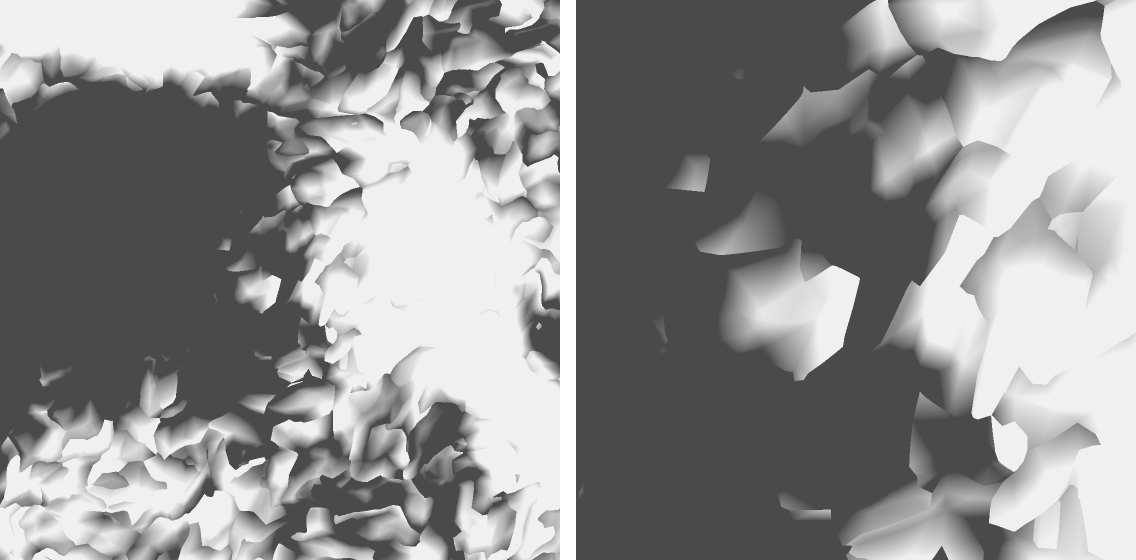
Left: the whole. Right: its middle third, enlarged.
Write a Shadertoy shader that draws this texture.

```glsl
// Grey flakes: broad dark and pale patches whose borders break into creased shards.
// Layered sines set the patches; cellular flakes, bent and shaded by triangular
// facets, are added. Clipping to two flat greys leaves shading only in between.

const float TAU = 6.2831853;
const vec3 DARK = vec3(0.29);
const vec3 PALE = vec3(0.94);

const float FLAKES = 16.5;         // flakes across the canvas
const float FACETS = 1.25;         // triangular facets per flake
const float KINK = 1.0;            // how far facets push flake borders
const float STRETCH = 1.25;        // flake elongation
const float GRAIN_ANGLE = 0.6;     // direction of elongation
const float BASE_TONE = 0.36;      // tone before relief, 0 dark to 1 pale
const float TONE_CURVE = 0.8;      // below 1 lightens the middle greys
const float PATCH_CONTRAST = 1.9;
const float FLAKE_CONTRAST = 0.75;
const float FACET_CONTRAST = 0.75;
const vec2 PATCH_CENTRE = vec2(0.19, 0.53);
const vec2 PATCH_PERIOD = vec2(1.40, 1.20);
const vec2 HOLLOW_CENTRE = vec2(0.98, 0.41);
const float HOLLOW_RADIUS = 0.085;
const vec2 CALM_CENTRE = vec2(0.26, 0.82);
const float CALM_RADIUS = 0.20;    // region with crisp, unbroken borders
const float DARK_LIMIT = -0.17;    // keeps the right corners mixed
const float PALE_LIMIT = 0.28;     // keeps the lower edge mixed
const float RIGHT_LIFT = 0.30;     // lightens the right edge
const int SAMPLES = 2;             // antialiasing samples per axis

vec2 hash2(vec2 p) {
    vec3 h = fract(p.xyx * vec3(0.1031, 0.1030, 0.0973));
    h += dot(h, h.yzx + 33.33);
    return fract((h.xx + h.yz) * h.zy);
}

// Two random heights joined by flat triangles, each from -0.5 to 0.5
vec2 facets(vec2 p) {
    p += 0.366 * (p.x + p.y);
    vec2 id = floor(p);
    vec2 f = p - id;
    vec2 side = f.x > f.y ? vec2(1.0, 0.0) : vec2(0.0, 1.0);
    float high = max(f.x, f.y);
    float low = min(f.x, f.y);
    return (1.0 - high) * hash2(id) + (high - low) * hash2(id + side)
         + low * hash2(id + 1.0) - 0.5;
}

// Offset from the nearest cell point in xy, random cell values in zw
vec4 cellular(vec2 p) {
    vec2 cell = floor(p);
    vec4 nearest = vec4(9.0);
    for (int j = -1; j <= 1; j++) {
        for (int i = -1; i <= 1; i++) {
            vec2 id = cell + vec2(i, j);
            vec2 offset = p - id - hash2(id + 40.0);
            if (dot(offset, offset) < dot(nearest.xy, nearest.xy)) {
                nearest = vec4(offset, hash2(id + 95.0));
            }
        }
    }
    return nearest;
}

// Broad patches: positive is pale, negative is dark
float patches(vec2 p) {
    p += 0.025 * sin(p.yx * vec2(13.0, 11.0) + vec2(0.4, 2.1));
    vec2 q = p;
    q.y += 0.6 * max(p.x - 0.7, 0.0);
    vec2 wave = cos(TAU * (q - PATCH_CENTRE) / PATCH_PERIOD);
    float wobble = sin(9.0 * p.x + 5.0 * p.y) * sin(8.0 * p.y - 4.0 * p.x + 1.0);
    float level = -wave.x * wave.y + 0.12 * wobble;
    level = max(level, mix(-1.0, DARK_LIMIT, smoothstep(0.5, 0.7, p.x)));
    level = min(level, mix(PALE_LIMIT, 1.0, smoothstep(0.1, 0.35, p.y)));
    level += RIGHT_LIFT * smoothstep(0.75, 1.0, p.x);
    vec2 hollow = (p - HOLLOW_CENTRE) / HOLLOW_RADIUS;
    return level - 1.7 * exp(-dot(hollow, hollow));
}

// Each flake is a tilted plane with one fold through it
float flakes(vec2 p) {
    vec4 cell = cellular(p);
    float angle = TAU * cell.w;
    vec2 slope = vec2(cos(angle), sin(angle));
    float along = dot(cell.xy, slope);
    float across = dot(cell.xy, vec2(-slope.y, slope.x));
    return 0.8 * (cell.z - 0.5) + 1.4 * along - 1.2 * abs(across) + 0.25;
}

float tone(vec2 p) {
    float c = cos(GRAIN_ANGLE), s = sin(GRAIN_ANGLE);
    vec2 grain = vec2(c * p.x + s * p.y, c * p.y - s * p.x) * FLAKES;
    grain.x /= STRETCH;
    grain += 0.25 * sin(grain.yx * 1.3 + vec2(0.7, 3.1));

    // Flat facets bend the flakes into shards and crease their shading
    vec2 bend = facets(grain * FACETS + 60.0);
    vec2 fold = facets(grain.yx * FACETS * 1.3 + KINK * bend + 120.0);
    vec2 kinked = grain + 50.0 + KINK * bend + 0.4 * KINK * fold;

    vec2 away = (p - CALM_CENTRE) / CALM_RADIUS;
    float calm = exp(-dot(away, away));
    float rough = 1.0 - 0.4 * calm;
    float relief = BASE_TONE + PATCH_CONTRAST * (1.0 + 2.5 * calm) * patches(p);
    relief += rough * FLAKE_CONTRAST * flakes(kinked);
    relief += rough * FACET_CONTRAST * (fold.x + bend.y);
    return pow(clamp(relief, 0.0, 1.0), TONE_CURVE);
}

void mainImage(out vec4 fragColor, in vec2 fragCoord) {
    float sum = 0.0;
    for (int j = 0; j < SAMPLES; j++) {
        for (int i = 0; i < SAMPLES; i++) {
            vec2 jitter = (vec2(i, j) + 0.5) / float(SAMPLES) - 0.5;
            sum += tone((fragCoord + jitter) / iResolution.y);
        }
    }
    fragColor = vec4(mix(DARK, PALE, sum / float(SAMPLES * SAMPLES)), 1.0);
}
```
